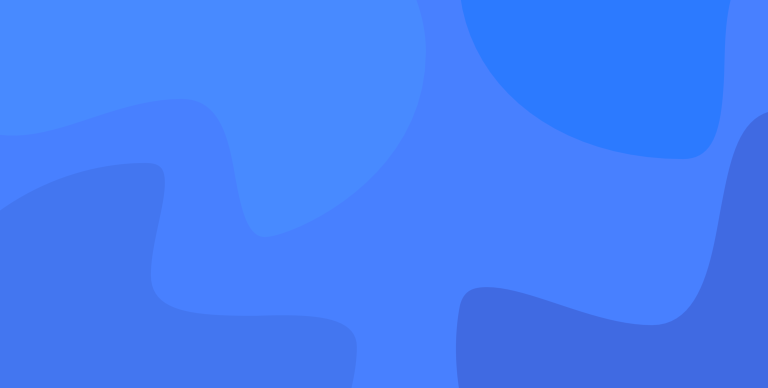
Reproduce this background procedurally as a Shadertoy shader.

```glsl
// Four flat blue blobs flowing in from the canvas borders over a periwinkle field.
// Each outline is a pen path of cubic Bezier curves; the nearest distance gives
// a smooth edge, and counting crossings along a vertical ray gives the inside.

vec2 point;      // current place on the canvas, 198 x 100 units
vec2 pen;        // end of the path so far
float rayDir;    // +1 casts the ray up, -1 casts it down
float nearest;   // squared distance to the path
float side;      // -1 outside, +1 inside

// Starts an outline; the ray points away from the border the blob rests on
void moveTo(vec2 start, float direction) {
    pen = start;
    rayDir = direction;
    nearest = 1e6;
    side = -1.0;
}

// Adds a cubic Bezier from the pen to end, walked in short straight steps
void curveTo(vec2 c1, vec2 c2, vec2 end) {
    vec2 start = pen;
    for (int i = 1; i <= 20; i++) {
        float t = float(i) / 20.0, s = 1.0 - t;
        vec2 next = s*s*s*start + 3.0*s*s*t*c1 + 3.0*s*t*t*c2 + t*t*t*end;
        vec2 edge = next - pen, rel = point - pen;
        vec2 gap = rel - edge * clamp(dot(rel, edge) / dot(edge, edge), 0.0, 1.0);
        nearest = min(nearest, dot(gap, gap));

        // Flip the side where the vertical ray meets this step
        if ((pen.x > point.x) != (next.x > point.x)) {
            float hitY = pen.y + edge.y * rel.x / edge.x;
            if ((hitY - point.y) * rayDir > 0.0) side = -side;
        }
        pen = next;
    }
}

// Paints the finished outline with an edge about one pixel wide
void fill(inout vec3 color, vec3 blobColor) {
    float pixel = 100.0 / iResolution.y;
    float coverage = smoothstep(-0.7, 0.7, side * sqrt(nearest) / pixel);
    color = mix(color, blobColor, coverage);
}

void mainImage(out vec4 fragColor, in vec2 fragCoord) {
    point = fragCoord / iResolution.xy * vec2(198.0, 100.0);
    vec3 color = vec3(0.282, 0.502, 1.0);

    // Sky blue blob, upper left
    moveTo(vec2(-2.6, 65.7), -1.0);
    curveTo(vec2(12.9, 62.1), vec2(28.4, 74.5), vec2(46.9, 74.5));
    curveTo(vec2(55.4, 74.5), vec2(58.3, 67.0), vec2(60.1, 57.5));
    curveTo(vec2(61.9, 47.2), vec2(63.4, 38.9), vec2(68.3, 38.9));
    curveTo(vec2(74.8, 38.9), vec2(109.8, 53.6), vec2(109.8, 86.6));
    curveTo(vec2(109.8, 91.2), vec2(109.0, 95.6), vec2(107.0, 101.0));
    fill(color, vec3(0.282, 0.541, 1.0));

    // Vivid blue bowl, upper right
    moveTo(vec2(118.6, 101.3), -1.0);
    curveTo(vec2(121.7, 76.8), vec2(144.4, 59.0), vec2(176.1, 59.0));
    curveTo(vec2(184.6, 59.0), vec2(186.1, 67.8), vec2(186.7, 80.7));
    curveTo(vec2(186.9, 88.4), vec2(186.9, 94.8), vec2(188.7, 101.3));
    fill(color, vec3(0.173, 0.478, 1.0));

    // Muted blue step, lower left
    moveTo(vec2(-2.6, 43.8), 1.0);
    curveTo(vec2(9.8, 53.6), vec2(24.5, 58.0), vec2(37.4, 58.0));
    curveTo(vec2(41.3, 58.0), vec2(42.5, 56.7), vec2(42.5, 52.8));
    curveTo(vec2(42.5, 46.7), vec2(38.9, 36.9), vec2(38.9, 29.1));
    curveTo(vec2(38.9, 19.6), vec2(49.5, 18.6), vec2(65.7, 18.6));
    curveTo(vec2(79.9, 19.1), vec2(92.0, 18.8), vec2(92.0, 10.6));
    curveTo(vec2(92.0, 6.7), vec2(91.3, 2.8), vec2(90.2, -1.8));
    fill(color, vec3(0.263, 0.463, 0.941));

    // Deep blue wave, lower right
    moveTo(vec2(118.6, -1.8), 1.0);
    curveTo(vec2(117.1, 6.7), vec2(117.3, 15.0), vec2(118.6, 21.4));
    curveTo(vec2(119.6, 25.0), vec2(121.7, 26.0), vec2(125.6, 26.0));
    curveTo(vec2(136.6, 26.0), vec2(153.4, 16.2), vec2(168.1, 16.2));
    curveTo(vec2(180.5, 16.2), vec2(183.3, 32.2), vec2(185.6, 45.1));
    curveTo(vec2(188.2, 58.8), vec2(190.3, 71.1), vec2(201.1, 71.7));
    fill(color, vec3(0.251, 0.416, 0.886));

    fragColor = vec4(color, 1.0);
}
```
